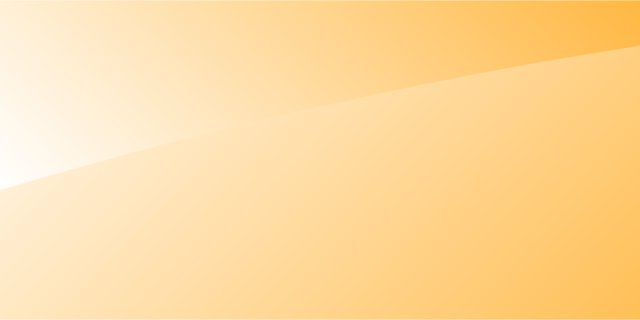
Write a WebGL 1 fragment shader that draws this background.

```glsl
precision highp float;
// Warm amber backdrop: a glowing upper sky above a softly curved, paler hill.
uniform vec2 u_resolution;

// White to amber ramp shared by both areas.
vec3 amberRamp(float t) {
  return mix(vec3(1.0), vec3(1.0, 0.72, 0.26), clamp(t, 0.0, 1.0));
}

// Height of the curved boundary across the canvas.
float hillHeight(float x) {
  return 0.406 + x * (0.593 - 0.142 * x);
}

void main() {
  vec2 uv = gl_FragCoord.xy / u_resolution;
  float pixel = 1.0 / u_resolution.y;

  // Diagonal gradients: the sky deepens to the top right, the hill to the bottom right.
  vec3 sky = amberRamp(0.78 * uv.x + 0.36 * uv.y - 0.14);
  vec3 hill = amberRamp(0.324 + 0.57 * uv.x - 0.27 * uv.y);

  // Smooth boundary between the two areas.
  float skyMask = smoothstep(-pixel, pixel, uv.y - hillHeight(uv.x));
  vec3 color = mix(hill, sky, skyMask);

  // Thin pale rim along the top and bottom.
  float rimDistance = min(uv.y, 1.0 - uv.y);
  float rim = 1.0 - smoothstep(0.003 - 0.5 * pixel, 0.003 + 0.5 * pixel, rimDistance);
  color = mix(color, vec3(1.0), 0.3 * rim);

  gl_FragColor = vec4(color, 1.0);
}
```
